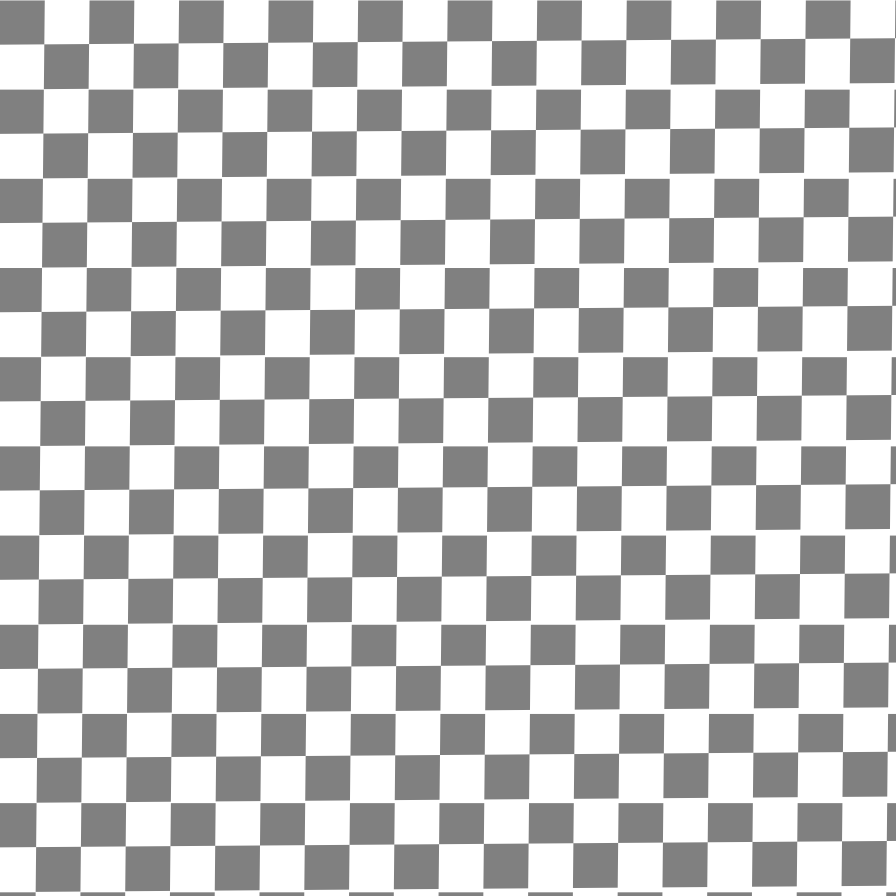
A WebGL 2 fragment shader for this pattern:

```glsl
#version 300 es
precision highp float;
// Grey and white checkerboard, about ten pairs of squares each way, on a slightly leaning grid.
// Two interleaved sets of blocks: the odd set climbs to the right, and the even set
// keeps level tops while its lower edges are cut by that climb.

uniform vec2 u_resolution;
out vec4 fragColor;

const vec3 WHITE = vec3(1.0);
const vec3 GREY = vec3(0.502);
const vec2 PERIOD = vec2(0.09993, 0.09954); // size of one repeat
const float LEAN = 0.0102;                  // sideways drift per unit down
const float CLIMB = 0.0072;                 // rise of the odd rows per unit across
const float ROW_OFFSET = 0.005;             // start of the first row, in repeats

// Smooth coverage of the repeating interval from lo to hi, in units of one repeat.
float band(float t, float lo, float hi, float pixel) {
    float centre = 0.5 * (lo + hi);
    float dist = abs(fract(t - centre + 0.5) - 0.5) - 0.5 * (hi - lo);
    return clamp(0.5 - dist / pixel, 0.0, 1.0);
}

// Coverage of a repeating block; spans hold its start and end on each axis.
float block(vec2 cell, vec2 spanX, vec2 spanY, vec2 pixel) {
    return band(cell.x, spanX.x, spanX.y, pixel.x)
         * band(cell.y, spanY.x, spanY.y, pixel.y);
}

void main() {
    // Canvas position, with y measured down from the top
    vec2 p = gl_FragCoord.xy / u_resolution;
    p.y = 1.0 - p.y;

    // Leaning grid, in units of one repeat
    vec2 cell = vec2(p.x + LEAN * p.y, p.y) / PERIOD;
    vec2 pixel = 1.0 / (u_resolution * PERIOD);
    float rise = CLIMB * p.x / PERIOD.y;

    // Even blocks have level tops; odd blocks are lifted whole
    float middle = 0.501 - rise;
    float even = block(cell, vec2(0.0, 0.5), vec2(ROW_OFFSET, middle), pixel);
    float odd = block(cell, vec2(0.5, 1.0), vec2(middle, middle + 0.502), pixel);

    fragColor = vec4(mix(WHITE, GREY, min(even + odd, 1.0)), 1.0);
}
```
